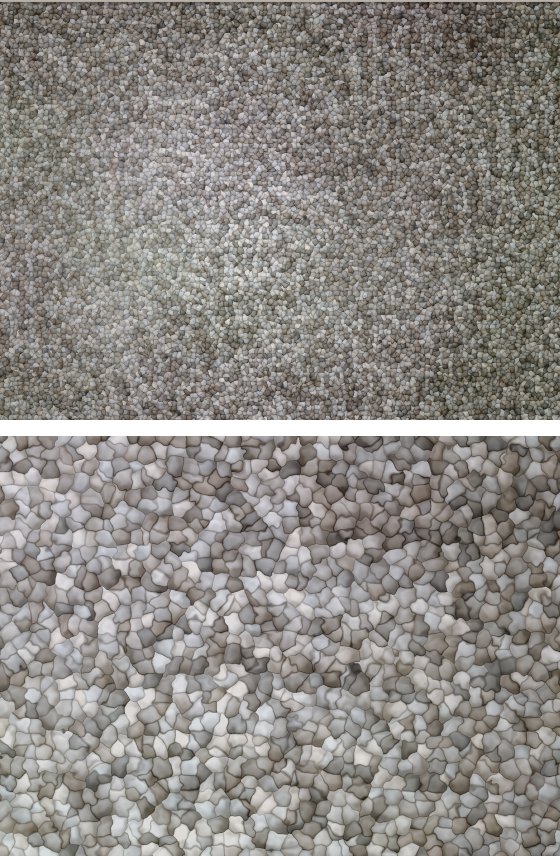
Top: the whole. Bottom: its middle third, enlarged.
A Shadertoy shader for this texture:

```glsl
// Wall covered in small angular stone chips, softly lit from the left of centre.
#define GRAINS 88.0        // chips per canvas height
#define GRAIN_CONTRAST 0.33
#define FACET_SHADE 0.18
#define PIT_DEPTH 0.12
#define CREASE_DEPTH 0.25
#define CREASE_WIDTH 0.23
#define BASE_TONE 0.505
#define GLOW_GAIN 0.13
#define PATCH_GAIN 0.13
#define TINT_GAIN 0.024
#define TRIM_HEIGHT 0.0055
#define SAMPLES 3

float hash(vec2 p) {
    return fract(sin(dot(p, vec2(127.1, 311.7))) * 43758.5453);
}

vec2 hash2(vec2 p) {
    return vec2(hash(p), hash(p + 57.3));
}

float noise(vec2 p) {
    vec2 i = floor(p), f = fract(p);
    f = f * f * (3.0 - 2.0 * f);
    return mix(mix(hash(i), hash(i + vec2(1, 0)), f.x),
               mix(hash(i + vec2(0, 1)), hash(i + vec2(1, 1)), f.x), f.y);
}

float fbm(vec2 p) {
    float sum = 0.0, amp = 0.5;
    for (int i = 0; i < 4; i++) {
        sum += amp * noise(p);
        p = p * 2.03 + 17.7;
        amp *= 0.5;
    }
    return sum / 0.9375;
}

// Pile of turned, stretched chips, the topmost shows.
// Returns height, rise above the chip below, slope to the light, chip seed
vec4 chips(vec2 p) {
    vec2 cell = floor(p);
    float top = -9.0, under = -9.0, slope = 0.0, seed = 0.0;
    for (int y = -1; y <= 1; y++)
    for (int x = -1; x <= 1; x++) {
        vec2 c = cell + vec2(x, y);
        vec2 r = p - c - 0.06 - 0.88 * hash2(c);
        float lift = hash(c + 23.6);
        float turn = 6.2832 * hash(c + 9.1);
        vec2 axis = vec2(cos(turn), sin(turn));
        vec2 q = vec2(dot(r, axis), dot(r, vec2(-axis.y, axis.x)));
        q.y *= 1.1 + 0.5 * hash(c + 5.8);
        float height = 0.22 * lift - dot(q, q);
        if (height > top) {
            under = top;
            top = height;
            seed = hash(c + 71.2);
            slope = dot(r, normalize(vec2(-0.4, 1.0) + 0.9 * axis));
        } else {
            under = max(under, height);
        }
    }
    return vec4(top, top - under, slope, seed);
}

// Neutral highlights, warm brown shadows
vec3 stoneColour(float tone) {
    float warmth = 0.055 * (1.0 - smoothstep(0.36, 0.78, tone));
    return vec3(tone + 0.4 * warmth, tone, tone - 0.6 * warmth);
}

vec3 wall(vec2 p, float aspect) {
    vec2 uv = vec2(p.x / aspect, p.y);

    // Broad light and cloudy pale patches
    vec2 fromGlow = (uv - vec2(0.30, 0.43)) / vec2(0.36, 0.46);
    float glow = exp(-dot(fromGlow, fromGlow));
    float band = exp(-pow((uv.x - 0.45) / 0.17, 2.0));
    float patches = fbm(p * vec2(6.0, 7.5) + 3.4) - 0.5;
    float corner = smoothstep(0.72, 1.0, uv.y) * 0.06
                 + smoothstep(0.65, 1.0, uv.x) * 0.025;

    // Individual chips with slightly chipped edges
    vec2 warp = vec2(noise(p * 200.0), noise(p * 200.0 + 40.0)) - 0.5;
    vec4 chip = chips(p * GRAINS + 0.4 * warp);
    float calm = 1.0 - 0.35 * glow * (1.0 - band);
    float pit = 1.0 - smoothstep(-0.35, 0.05, chip.x);
    float crease = 1.0 - smoothstep(0.0, CREASE_WIDTH, chip.y);
    crease *= 0.35 + 0.75 * fract(chip.w * 7.0);
    float detail = GRAIN_CONTRAST * (chip.w - 0.42) + FACET_SHADE * chip.z
                 - PIT_DEPTH * pit - CREASE_DEPTH * crease;
    float tone = BASE_TONE + GLOW_GAIN * glow + 0.03 * band - corner;
    tone += PATCH_GAIN * patches * (1.0 + band) + calm * detail;
    tone += 0.06 * (noise(p * 260.0) - 0.5);
    vec3 colour = stoneColour(clamp(tone, 0.13, 0.86));

    // Lilac and olive drift, plus buff and blue-grey chips
    float drift = fbm(p * 3.1 + 31.0) - 0.5;
    colour += TINT_GAIN * 2.0 * drift * vec3(0.35, -0.6, 0.7);
    float chipHue = fract(chip.w * 23.0) - 0.5;
    colour += TINT_GAIN * 1.4 * chipHue * vec3(1.0, 0.0, -1.0);

    // Pale trim along the top with a shadow beneath
    float below = 1.0 - p.y;
    colour *= 1.0 - 0.3 * (1.0 - smoothstep(TRIM_HEIGHT, 2.5 * TRIM_HEIGHT, below));
    float trim = 1.0 - smoothstep(0.7 * TRIM_HEIGHT, TRIM_HEIGHT, below);
    return mix(colour, vec3(0.72, 0.69, 0.65), trim);
}

void mainImage(out vec4 fragColor, in vec2 fragCoord) {
    float aspect = iResolution.x / iResolution.y;
    vec3 sum = vec3(0.0);
    for (int y = 0; y < SAMPLES; y++)
    for (int x = 0; x < SAMPLES; x++) {
        vec2 offset = (vec2(x, y) + 0.5) / float(SAMPLES) - 0.5;
        sum += wall((fragCoord + offset) / iResolution.y, aspect);
    }
    fragColor = vec4(sum / float(SAMPLES * SAMPLES), 1.0);
}
```
